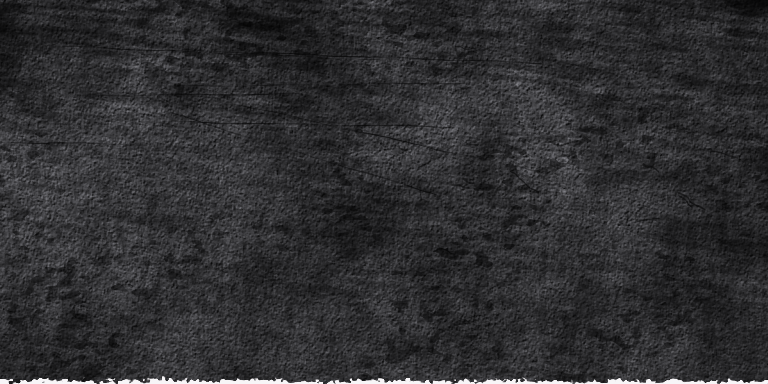
Give the GLSL for this texture, as a Shadertoy shader.

```glsl
// Dark, grainy, scratched plaster wall with a torn white strip along the bottom.

#define BASE_TONE     0.202
#define TINT          vec3(0.985, 0.985, 1.03)
#define CLOUD_DEPTH   0.29
#define GRAIN_SCALE   215.0
#define GRAIN_DEPTH   1.30
#define STREAK_DEPTH  0.12
#define PIT_DEPTH     0.42
#define SCRATCHES     8
#define GASHES        14
#define PAPER         vec3(0.97, 0.96, 0.97)
#define STRIP_HEIGHT  0.008

vec2 hash2(vec2 p) {
    vec3 q = fract(p.xyx * vec3(0.1031, 0.1030, 0.0973));
    q += dot(q, q.yzx + 33.33);
    return fract((q.xx + q.yz) * q.zy);
}

// Smooth cellular noise: random cell values blended by distance, 0 to 1.
float cells(vec2 p) {
    vec2 id = floor(p), f = p - id;
    float sum = 0.0, total = 0.0;
    for (int y = -1; y <= 1; y++)
    for (int x = -1; x <= 1; x++) {
        vec2 o = vec2(x, y);
        vec2 d = o + hash2(id + o + 57.0) - f;
        float w = exp(-4.5 * dot(d, d));
        sum += w * hash2(id + o + 191.0).x;
        total += w;
    }
    return sum / total;
}

float segmentDistance(vec2 p, vec2 a, vec2 b) {
    vec2 ab = b - a;
    return length(p - a - ab * clamp(dot(p - a, ab) / dot(ab, ab), 0.0, 1.0));
}

// Darkness of one straight scratch with a soft edge.
float scratch(vec2 p, vec2 start, float angle, float len, float width) {
    vec2 end = start + len * vec2(cos(angle), sin(angle));
    float px = 0.7 / iResolution.y;
    return 1.0 - smoothstep(width - px, width + px, segmentDistance(p, start, end));
}

void mainImage(out vec4 fragColor, in vec2 fragCoord) {
    vec2 uv = fragCoord / iResolution.xy;
    vec2 p = fragCoord / iResolution.y;
    float aspect = iResolution.x / iResolution.y;

    // Cloudy stains, warped by layered sines
    vec2 warped = p + 0.03 * sin(p.yx * 9.0 + 2.0 * sin(p * 5.0));
    float clouds = 0.42 * cells(warped * vec2(3.2, 2.4) + 4.0)
                 + 0.30 * cells(warped * vec2(8.5, 6.5) + 20.0)
                 + 0.18 * cells(warped * 19.0 + 60.0)
                 + 0.14 * cells(p * vec2(38.0, 50.0) + 80.0) - 0.52;
    float tone = BASE_TONE + CLOUD_DEPTH * clouds;

    // Darker top and sides, paler lower right of centre
    tone -= 0.050 * smoothstep(0.55, 1.0, uv.y);
    tone -= 0.045 * smoothstep(0.30, 0.52, abs(uv.x - 0.5));
    tone -= 0.020 * exp(-12.0 * dot(uv - vec2(0.33, 0.72), uv - vec2(0.33, 0.72)));
    tone += 0.022 * exp(-9.0 * dot(uv - vec2(0.66, 0.48), uv - vec2(0.66, 0.48)));

    // Brushed horizontal streaks above, faint vertical runs below
    float brushed = cells(vec2(p.x * 9.0, (p.y + 0.1 * p.x) * 85.0)) - 0.5;
    float runs = cells(vec2(p.x * 70.0, p.y * 8.0) + 300.0) - 0.5;
    tone += STREAK_DEPTH * (brushed * mix(0.25, 1.0, uv.y) + 0.4 * runs * (1.0 - 0.6 * uv.y));

    // Dark pits and worn specks, gathered in patches
    float patches = smoothstep(0.38, 0.66, cells(p * 5.0 + 90.0));
    float pits = smoothstep(0.35, 0.20, cells(p * vec2(42.0, 75.0) + 120.0));
    tone *= 1.0 - PIT_DEPTH * pits * patches;

    // Long thin scratches in the upper left
    vec2 bent = p + 0.0015 * sin(p.yx * 23.0) + 0.002 * (cells(p * 40.0) - 0.5);
    for (int i = 0; i < SCRATCHES; i++) {
        vec2 place = hash2(vec2(i, 3)), shape = hash2(vec2(i, 11));
        vec2 start = vec2(place.x * 0.45 * aspect - 0.1, 0.55 + 0.4 * place.y);
        float angle = mix(-0.42, 0.06, shape.x);
        float mark = scratch(bent, start, angle, mix(0.25, 0.95, shape.y), 0.0014);
        tone *= 1.0 - mark * mix(0.1, 0.75, cells(p * 14.0 + float(i)));
    }

    // Short ragged gashes in the right half
    vec2 ragged = p + 0.022 * (vec2(cells(p * 30.0), cells(p * 30.0 + 70.0)) - 0.5);
    for (int i = 0; i < GASHES; i++) {
        vec2 place = hash2(vec2(i, 29)), shape = hash2(vec2(i, 41));
        vec2 start = vec2(mix(0.5, 0.95, place.x) * aspect, mix(0.3, 0.9, place.y));
        float angle = mix(-0.6, 0.15, shape.x);
        float mark = scratch(ragged, start, angle, mix(0.02, 0.09, shape.y), 0.002);
        tone *= 1.0 - 0.5 * mark;
    }

    // Fine embossed grain lit from the upper left
    vec2 g = p * GRAIN_SCALE;
    float relief = cells(g + 7.0) - cells(g + 7.0 + vec2(-0.55, 0.75));
    float grain = 0.55 * relief + 0.40 * (cells(g * 0.66 + 31.0) - 0.5);
    tone *= 1.0 + GRAIN_DEPTH * grain;
    vec3 color = max(tone, 0.02) * TINT;

    // Torn white strip
    float rim = STRIP_HEIGHT + 0.010 * (cells(p * 28.0 + 400.0) - 0.5)
              + 0.016 * (cells(p * 120.0 + 500.0) - 0.5);
    float px = 0.7 / iResolution.y;
    color = mix(color, PAPER, 1.0 - smoothstep(-px, px, p.y - rim));

    fragColor = vec4(color, 1.0);
}
```
